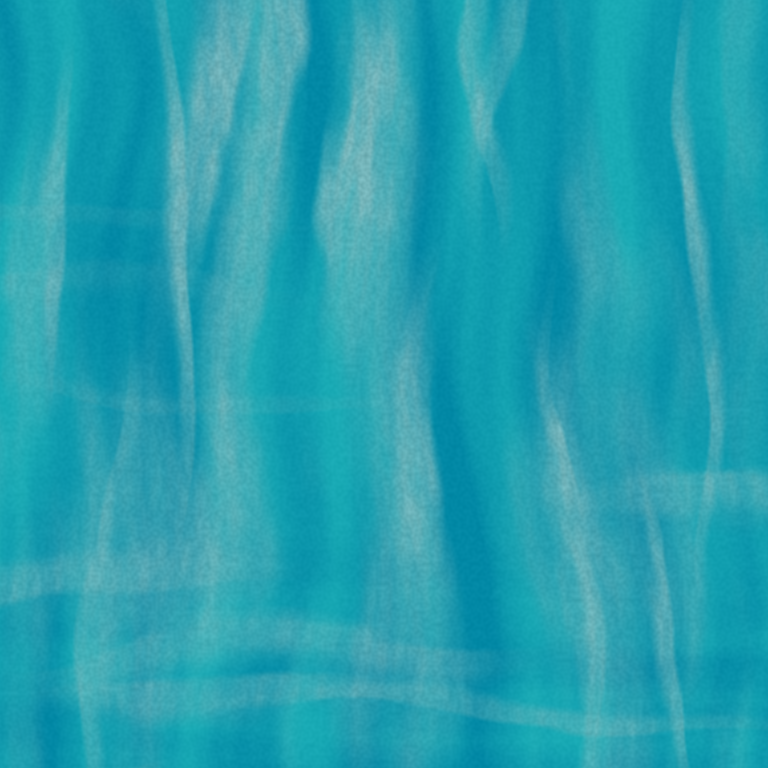
Write a WebGL 2 fragment shader that draws this texture.

```glsl
#version 300 es
precision highp float;

#define DEEP vec3(0.01, 0.54, 0.65)
#define TEAL vec3(0.085, 0.65, 0.70)
#define PALE vec3(0.50, 0.72, 0.735)
#define STREAK_FREQ vec2(9.0, 1.0)
#define STREAK_CONTRAST 1.3
#define VEIL_COUNT 17
#define BAND_COUNT 9
#define VEIL_OPACITY 0.82
#define BAND_OPACITY 0.42
#define HAZE_OPACITY 0.38
#define GRAIN_FREQ 190.0
#define GRAIN_STRENGTH 0.045

uniform vec2 u_resolution;
out vec4 fragColor;

vec2 hash2(vec2 cell) {
  uvec2 q = uvec2(ivec2(cell)) * uvec2(1597334673u, 3812015801u);
  uint n = (q.x ^ q.y) * 1597334673u;
  n ^= n >> 15;
  n *= 2246822519u;
  n ^= n >> 13;
  return vec2(n & 65535u, n >> 16) / 65535.0;
}

float cornerGradient(vec2 cell, vec2 offset) {
  float angle = 6.28318 * hash2(cell).x;
  return dot(vec2(cos(angle), sin(angle)), offset);
}

float gradientNoise(vec2 p) {
  vec2 i = floor(p), f = fract(p);
  vec2 u = f * f * f * (f * (f * 6.0 - 15.0) + 10.0);
  vec2 e = vec2(1.0, 0.0);
  return mix(
    mix(cornerGradient(i, f), cornerGradient(i + e.xy, f - e.xy), u.x),
    mix(cornerGradient(i + e.yx, f - e.yx), cornerGradient(i + e.xx, f - e.xx), u.x),
    u.y);
}

float fbm(vec2 p) {
  float sum = 0.0, amplitude = 1.0;
  for (int i = 0; i < 3; i++) {
    sum += amplitude * gradientNoise(p);
    p = p * 2.03 + 17.3;
    amplitude *= 0.55;
  }
  return sum;
}

// Tapered strip along y, with one crisp edge and one feathered edge.
float ribbon(vec2 p, vec2 center, vec2 halfSize, float slant, float seed) {
  float along = (p.y - center.y) / halfSize.y;
  float bend = 0.06 * gradientNoise(vec2(seed * 7.31, p.y * 3.0));
  float taper = 1.0 - smoothstep(0.25, 1.0, abs(along));
  float width = halfSize.x * (0.45 + 0.55 * taper);
  float across = (p.x - center.x - bend - slant * (p.y - center.y)) / width;
  across = across * (fract(seed * 0.618) < 0.5 ? -1.0 : 1.0)
         + 0.5 * gradientNoise(p * vec2(32.0, 9.0) + seed);
  float body = smoothstep(-1.1, -0.55, across) * (1.0 - smoothstep(0.0, 1.3, across));
  return taper * body * (0.9 + 0.6 * gradientNoise(vec2(seed * 3.7, p.y * 6.0)));
}

float verticalVeils(vec2 p) {
  float clear = 1.0;
  for (int i = 0; i < VEIL_COUNT; i++) {
    float id = float(i);
    vec2 a = hash2(vec2(id, 11.0)), b = hash2(vec2(id, 23.0));
    vec2 center = vec2((id + a.x) / float(VEIL_COUNT), mix(0.1, 0.95, a.y));
    vec2 halfSize = vec2(mix(0.014, 0.052, b.x * b.x), mix(0.2, 0.5, b.y));
    float opacity = mix(0.25, 1.0, hash2(vec2(id, 37.0)).x);
    float slant = 0.22 * (hash2(vec2(id, 41.0)).y - 0.5);
    clear *= 1.0 - VEIL_OPACITY * opacity * ribbon(p, center, halfSize, slant, id + 1.0);
  }
  return 1.0 - clear;
}

float crossBands(vec2 p) {
  float clear = 1.0;
  for (int i = 0; i < BAND_COUNT; i++) {
    float id = float(i);
    vec2 a = hash2(vec2(id, 53.0)), b = hash2(vec2(id, 67.0));
    float height = 0.75 * pow((id + a.x) / float(BAND_COUNT), 1.5);
    vec2 halfSize = vec2(mix(0.012, 0.04, b.x), mix(0.2, 0.5, b.y));
    float opacity = mix(1.0, 0.35, smoothstep(0.3, 0.5, height));
    float slant = 0.14 * (b.x - 0.5);
    clear *= 1.0 - BAND_OPACITY * opacity * ribbon(p.yx, vec2(height, a.y), halfSize, slant, id + 31.0);
  }
  return 1.0 - clear;
}

void main() {
  vec2 p = gl_FragCoord.xy / min(u_resolution.x, u_resolution.y);

  // Soft water streaks, swaying along their length
  vec2 swayed = p + vec2(0.07 * gradientNoise(p * vec2(2.0, 2.8)), 0.0);
  float streaks = fbm(swayed * STREAK_FREQ + 5.0);
  float ripples = fbm(p * vec2(1.5, 11.0) + 40.0) * (1.0 - smoothstep(0.1, 0.5, p.y));
  float tone = 0.56 + STREAK_CONTRAST * streaks + 0.5 * ripples;
  vec3 color = mix(DEEP, TEAL, clamp(tone, -0.05, 1.15));

  // Pale veils and haze with fine inner strands
  float haze = HAZE_OPACITY * smoothstep(0.02, 0.6, fbm(swayed * vec2(7.0, 1.6) + 71.0));
  float veil = 1.0 - (1.0 - verticalVeils(p)) * (1.0 - crossBands(p)) * (1.0 - haze);
  float strands = gradientNoise(swayed * vec2(48.0, 8.0))
                + 0.7 * gradientNoise(swayed * vec2(95.0, 26.0) + 3.0);
  veil *= 0.97 + 0.4 * strands;
  color = mix(color, PALE, clamp(veil, 0.0, 0.9));

  // Fine grain
  float grain = gradientNoise(p * GRAIN_FREQ) + 0.6 * gradientNoise(p * GRAIN_FREQ * 0.47 + 9.0);
  color += GRAIN_STRENGTH * grain * (0.5 + veil);
  fragColor = vec4(color, 1.0);
}
```
